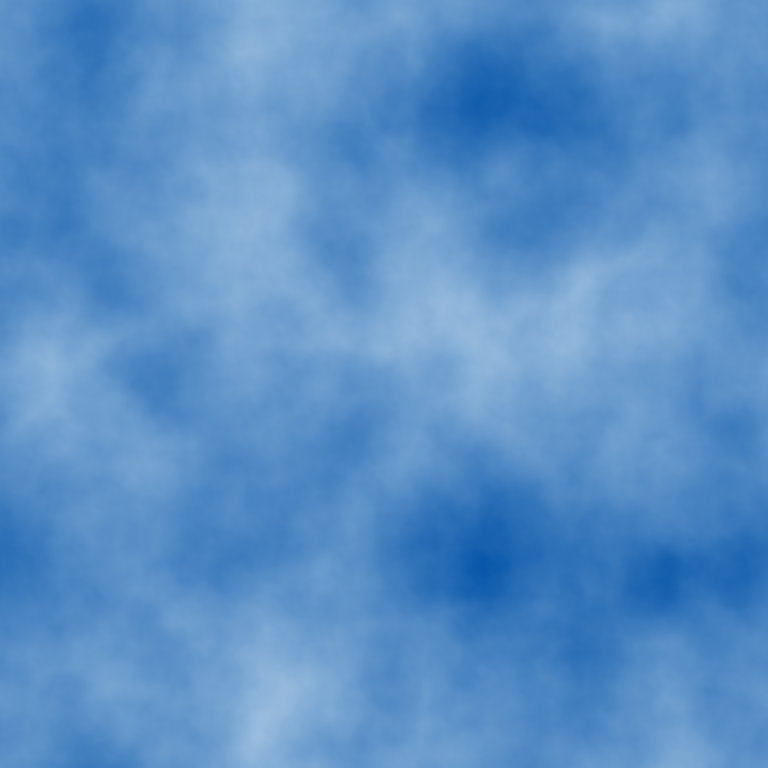
A WebGL 1 fragment shader for this texture:

```glsl
precision highp float;
uniform vec2 u_resolution;

#define BASE_CELLS 3.0
#define DETAIL_GAIN 0.5
#define CLOUD_STRENGTH 0.56
#define CREASE_STRENGTH 0.42
#define CREASE_LEVEL 0.21
#define CREASE_SOFTNESS 0.012
#define COVERAGE 0.5
#define SEED 17.0
#define DEEP_BLUE vec3(0.02, 0.33, 0.66)
#define PALE_HAZE vec3(0.66, 0.78, 0.89)

const int OCTAVES = 6;

float hash(vec2 p) {
  return fract(sin(dot(p, vec2(127.1, 311.7))) * 43758.5453);
}

// Slope of the noise at a lattice point, wrapped to the period
vec2 gradient(vec2 cell, float period, float seed) {
  float angle = 6.28318 * hash(mod(cell, period) + seed);
  return vec2(cos(angle), sin(angle));
}

// Gradient noise that repeats after a whole number of cells
float tileNoise(vec2 p, float period, float seed) {
  vec2 cell = floor(p);
  vec2 f = p - cell;
  vec2 s = f * f * f * (f * (f * 6.0 - 15.0) + 10.0);
  vec2 e = vec2(1.0, 0.0);
  float a = dot(gradient(cell, period, seed), f);
  float b = dot(gradient(cell + e.xy, period, seed), f - e.xy);
  float c = dot(gradient(cell + e.yx, period, seed), f - e.yx);
  float d = dot(gradient(cell + e.xx, period, seed), f - e.xx);
  return mix(mix(a, b, s.x), mix(c, d, s.x), s.y);
}

// Octaves are shifted so that their lattices do not line up
float fbm(vec2 uv, float seed, float gain) {
  float sum = 0.0;
  float amplitude = 1.0;
  float period = BASE_CELLS;
  for (int i = 0; i < OCTAVES; i++) {
    float octave = float(i);
    vec2 shift = vec2(0.37, 0.71) * (octave + 1.0);
    sum += amplitude * tileNoise(uv * period + shift, period, seed + 5.3 * octave);
    amplitude *= gain;
    period *= 2.0;
  }
  return sum;
}

void main() {
  vec2 uv = gl_FragCoord.xy / u_resolution;

  // Soft cloud body
  float cloud = fbm(uv, SEED, DETAIL_GAIN);

  // Faint bright creases where a second field crosses zero
  float field = fbm(uv, SEED + 41.0, DETAIL_GAIN * 0.8);
  float crease = CREASE_LEVEL - sqrt(field * field + CREASE_SOFTNESS * CREASE_SOFTNESS);

  float haze = COVERAGE + CLOUD_STRENGTH * cloud + CREASE_STRENGTH * crease;
  gl_FragColor = vec4(mix(DEEP_BLUE, PALE_HAZE, clamp(haze, 0.0, 1.0)), 1.0);
}
```
